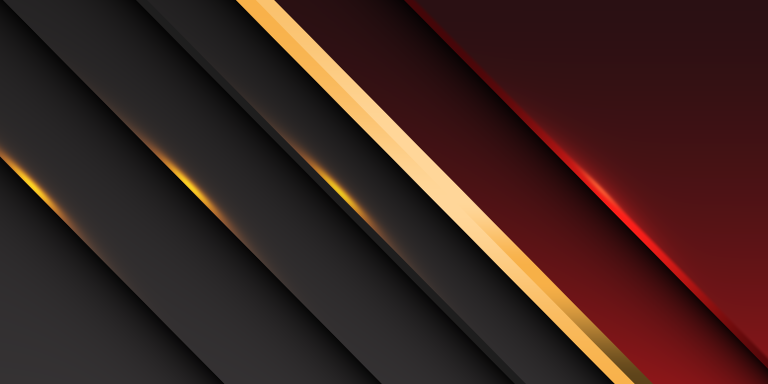
A Shadertoy shader for this background:

```glsl
// Overlapping diagonal panels in charcoal and deep red, parted by a gold bar.
// Layers are painted left to right: each drops a soft shadow on the one below
// and carries a tapered light streak along its sharp lower edge.
#define SLOPE 0.987
#define SHADOW_WIDTH 0.095
#define SHADOW_DEPTH 0.88
#define GLOW_LENGTH 0.085
#define GLOW_WIDTH 0.022
#define BEVEL_WIDTH 0.029
#define GOLD_LEFT 0.614
#define GOLD_RIDGE 0.666
#define GOLD_RIGHT 0.714
#define RED_EDGE 1.052

const vec3 PALE_GOLD = vec3(1.0, 0.84, 0.60);
const vec3 RICH_GOLD = vec3(0.97, 0.69, 0.28);
const vec3 DARK_GOLD = vec3(0.36, 0.26, 0.10);

// Antialiased coverage of the side where d is positive
float cover(float d) {
    return clamp(d * iResolution.y / 1.4 + 0.5, 0.0, 1.0);
}

float bell(float x, float width) {
    x /= width;
    return exp(-x * x);
}

// Darkening to the lower left of an edge
float shadow(float d) {
    return 1.0 - SHADOW_DEPTH * exp(min(d, 0.0) / SHADOW_WIDTH);
}

// Amber streak: brown tail, orange body, yellow core
vec3 amberGlow(vec3 col, float d, float along) {
    float tail = bell(along, GLOW_LENGTH * 2.3) * exp(-max(d, 0.0) / 0.028);
    float body = bell(along, GLOW_LENGTH) * bell(d - 0.004, GLOW_WIDTH);
    float core = bell(along, GLOW_LENGTH * 0.6) * bell(d - 0.008, GLOW_WIDTH * 0.6);
    col += vec3(0.30, 0.16, 0.07) * tail;
    col = mix(col, vec3(1.0, 0.47, 0.16), 0.85 * body);
    return mix(col, vec3(1.0, 0.85, 0.14), core);
}

// Red rim with a long bright streak, a haze and a small hot spot
vec3 redGlow(vec3 col, float d, float along) {
    float haze = bell(along + 0.05, 0.17) * exp(-max(d, 0.0) / 0.04);
    float rim = 1.0 - smoothstep(0.018, 0.036, d);
    vec3 rimColor = mix(vec3(0.27, 0.02, 0.03), vec3(1.0, 0.12, 0.10), bell(along - 0.03, 0.23));
    float spot = bell(along + 0.045, 0.045) * bell(d - 0.025, 0.010);
    col += vec3(0.65, 0.07, 0.05) * haze;
    col = mix(col, rimColor, rim * 0.95);
    return mix(col, vec3(1.0, 0.42, 0.22), 0.7 * spot);
}

vec3 goldBar(float u, float v) {
    vec3 left = mix(RICH_GOLD, PALE_GOLD, bell(v - 0.53, 0.27));
    vec3 right = mix(vec3(0.98, 0.76, 0.43), PALE_GOLD, smoothstep(0.0, 0.38, v));
    right = mix(right, RICH_GOLD, smoothstep(0.52, 0.70, v));
    right = mix(right, DARK_GOLD, smoothstep(0.73, 1.0, v));
    return mix(left, right, cover(u - GOLD_RIDGE));
}

void mainImage(out vec4 fragColor, in vec2 fragCoord) {
    vec2 p = fragCoord / iResolution.y;
    float v = 1.0 - p.y;          // distance down from the top
    float u = p.x - SLOPE * v;    // constant along every diagonal edge

    vec3 charcoal = mix(vec3(0.152, 0.145, 0.148), vec3(0.208, 0.197, 0.202), v);
    vec3 red = mix(vec3(0.17, 0.065, 0.075), vec3(0.57, 0.09, 0.10), pow(v, 1.5));
    vec3 col = charcoal;

    // Charcoal panels; the last one has a flat bevel before its lit edge
    vec3 edges = vec3(-0.402, 0.008, 0.383);
    for (int i = 0; i < 3; i++) {
        float d = u - edges[i];
        float bevel = i == 2 ? BEVEL_WIDTH : 0.0;
        float along = v + 0.5 * d - (i == 2 ? 0.503 : 0.488);
        col *= shadow(d + bevel);
        col = mix(col, vec3(0.128, 0.125, 0.126), cover(d + bevel));
        col = mix(col, amberGlow(charcoal, d, along), cover(d));
    }

    // Gold bar and the first red panel behind it
    col *= shadow(u - GOLD_LEFT);
    col = mix(col, goldBar(u, v), cover(u - GOLD_LEFT));
    float rim = u - RED_EDGE;
    col = mix(col, red * shadow(rim), cover(u - GOLD_RIGHT));

    // Front red panel with its glowing rim
    vec3 front = redGlow(red * 0.97, rim, v + 0.5 * rim - 0.55);
    col = mix(col, front, cover(rim));

    fragColor = vec4(clamp(col, 0.0, 1.0), 1.0);
}
```
